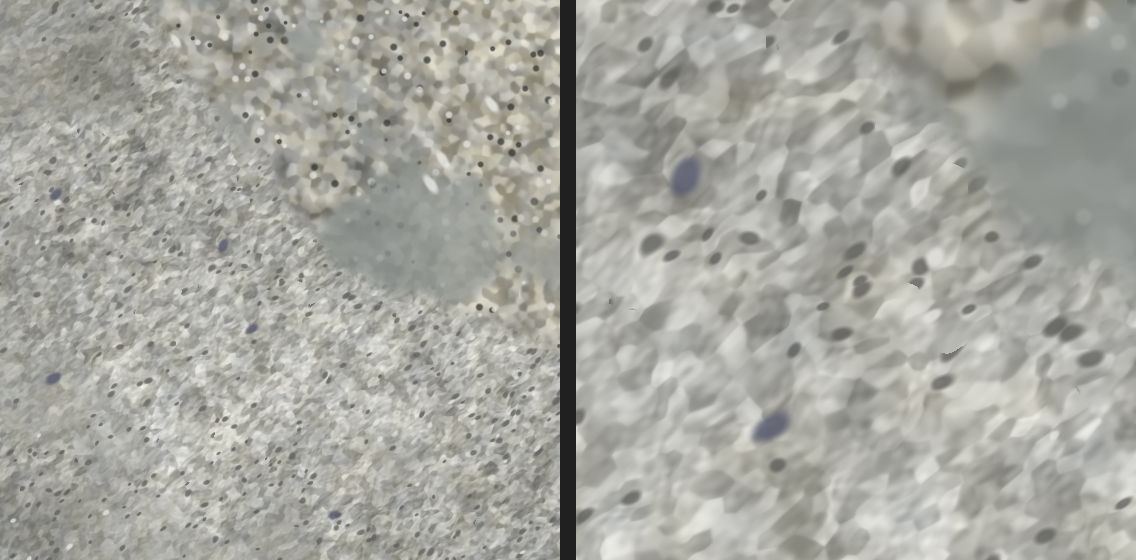
Left, the full canvas; right, a detail of the centre.
Write a WebGL 2 fragment shader that draws this texture.

```glsl
#version 300 es
precision highp float;
// Weathered pale stone: a fine granular face with slanted flakes and dark flecks,
// broken by a softer, coarser area with blue-grey patches, pits and bright chips.
// Built from soft cell tones, value noise and scattered elliptical flecks.
uniform vec2 u_resolution;
out vec4 outColor;

const vec3 STONE = vec3(0.672, 0.672, 0.645);
const vec3 COOL_PATCH = vec3(0.565, 0.585, 0.575);
const vec3 WARM_TINT = vec3(0.035, 0.015, -0.035);
const vec3 PIT = vec3(0.20, 0.20, 0.19);
const vec3 FLECK = vec3(0.36, 0.36, 0.35);
const vec3 BLUE_FLECK = vec3(0.33, 0.34, 0.42);
const vec3 CHIP = vec3(0.90, 0.90, 0.88);
const float GRAIN_ANGLE = 0.68;
const float CHIP_ANGLE = -0.95;
const float FLAKE_FREQ = 115.0;
const float GRAIN_CONTRAST = 0.23;
const float COARSE_CONTRAST = 0.30;
const vec2 CORNER = vec2(0.58, 0.53);

float hash(vec2 p) {
  return fract(sin(dot(p, vec2(12.9898, 78.233))) * 43758.5);
}

vec2 hash2(vec2 p) {
  return vec2(hash(p), hash(p + 37.7));
}

float noise(vec2 p) {
  vec2 i = floor(p), f = fract(p);
  f = f * f * (3.0 - 2.0 * f);
  return mix(mix(hash(i), hash(i + vec2(1, 0)), f.x),
             mix(hash(i + vec2(0, 1)), hash(i + vec2(1, 1)), f.x), f.y);
}

float fbm(vec2 p) {
  float sum = 0.0, amp = 0.5;
  for (int i = 0; i < 4; i++) {
    sum += amp * noise(p);
    p = p * 2.03 + 11.3;
    amp *= 0.5;
  }
  return sum / 0.9375;
}

// Coordinates along and across a direction
vec2 alongAxis(vec2 p, float angle) {
  float c = cos(angle), s = sin(angle);
  return mat2(c, -s, s, c) * p;
}

// Random tone per cell, blended softly at the borders
float flakes(vec2 p, float sharpness) {
  vec2 cell = floor(p);
  float total = 0.0, weight = 0.0;
  for (int y = -1; y <= 1; y++)
    for (int x = -1; x <= 1; x++) {
      vec2 id = cell + vec2(x, y);
      vec2 d = id + hash2(id) - p;
      float w = exp(-sharpness * dot(d, d));
      total += w * hash(id + 5.3);
      weight += w;
    }
  return total / weight - 0.5;
}

// Coverage of scattered soft spots; share is the fraction of filled cells
float spots(vec2 p, float share, float radius, float seed) {
  vec2 cell = floor(p);
  float cover = 0.0;
  for (int y = -1; y <= 1; y++)
    for (int x = -1; x <= 1; x++) {
      vec2 id = cell + vec2(x, y) + seed;
      vec2 d = id - seed + hash2(id) - p;
      float r = radius * mix(0.55, 1.2, hash(id + 9.1));
      float spot = 1.0 - smoothstep(0.4 * r, r, length(d));
      cover = max(cover, spot * step(hash(id + 3.7), share));
    }
  return cover;
}

// Fine face: slanted flakes, dark flecks and rare bright points
vec3 fineFace(vec2 p, float broad) {
  vec2 warped = p + 0.008 * vec2(noise(p * 40.0), noise(p * 40.0 + 19.0));
  vec2 g = alongAxis(warped, GRAIN_ANGLE) * vec2(0.62, 1.0);
  float dull = smoothstep(0.50, 0.66, fbm(p * 4.5 + 3.0));
  float tone = flakes(g * FLAKE_FREQ, 10.0) + 0.55 * flakes(g * 58.0 + 7.0, 9.0)
             + 0.55 * (noise(g * 240.0) - 0.5);
  tone *= GRAIN_CONTRAST * mix(1.0, 0.55, dull);
  tone += 0.20 * (broad - 0.5) + 0.14 * (fbm(g * 22.0) - 0.5) - 0.045 * dull;
  vec3 col = STONE + 0.012 + tone;
  col += WARM_TINT * 0.7 * (noise(p * 28.0) - 0.5);
  float crowd = smoothstep(0.40, 0.65, fbm(p * 8.0 + 21.0));
  col = mix(col, FLECK, 0.75 * spots(g * 75.0, 0.06 + 0.20 * crowd, 0.42, 41.0));
  col = mix(col, BLUE_FLECK, 0.8 * spots(g * 26.0, 0.025, 0.30, 83.0));
  return mix(col, CHIP, 0.8 * spots(g * 45.0, 0.02, 0.24, 127.0));
}

// Coarse face: blurred mottling, smooth cool patches, pits and long chips
vec3 coarseFace(vec2 p, float broad) {
  float patchy = smoothstep(0.47, 0.60, fbm(p * 5.5 + 47.0));
  float right = smoothstep(0.62, 1.0, p.x);
  float rough = mix(1.0, 0.22, patchy);
  float tone = flakes(p * 72.0, 6.0) + 0.6 * (noise(p * 34.0) - 0.5);
  vec3 col = mix(STONE - 0.035, COOL_PATCH, 0.85 * patchy);
  col += COARSE_CONTRAST * rough * tone + 0.15 * (broad - 0.5);
  col += WARM_TINT * (rough * (noise(p * 48.0 + 5.0) - 0.3) + 0.4 * right);
  col = mix(col, PIT, 0.75 * rough * spots(p * 44.0, 0.08 + 0.12 * right, 0.36, 17.0));
  col = mix(col, CHIP, 0.75 * rough * spots(p * 40.0, 0.13, 0.34, 61.0));
  vec2 chip = alongAxis(p, CHIP_ANGLE) * vec2(0.45, 1.0);
  return mix(col, CHIP, 0.85 * spots(chip * 24.0, 0.05 + 0.07 * right, 0.30, 97.0));
}

void main() {
  vec2 p = gl_FragCoord.xy / min(u_resolution.x, u_resolution.y);
  float broad = fbm(p * 3.2 + 13.0);
  // Uneven bent border between the two faces
  vec2 q = p - CORNER + 0.07 * (vec2(fbm(p * 9.0), fbm(p * 9.0 + 31.0)) - 0.5);
  float side = min(dot(q, normalize(vec2(0.47, 0.32))), dot(q, normalize(vec2(0.13, 0.36))));
  float coarse = smoothstep(-0.018, 0.025, side);
  vec3 col = mix(fineFace(p, broad), coarseFace(p, broad), coarse);
  outColor = vec4(clamp(col, 0.0, 1.0), 1.0);
}
```
